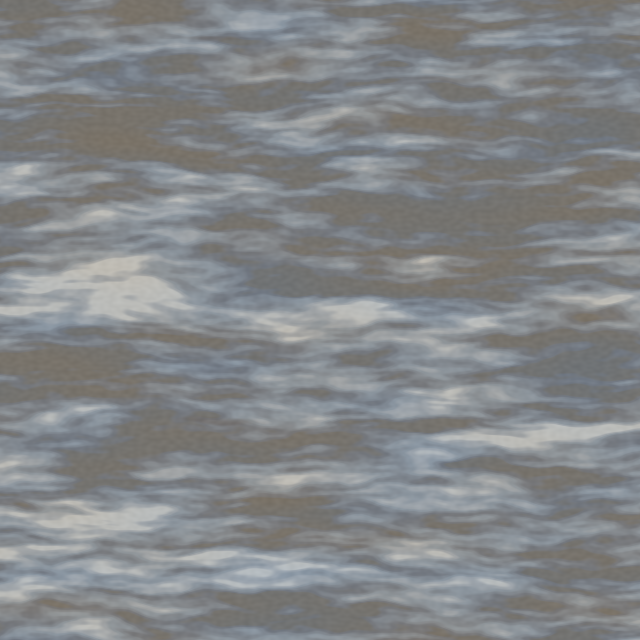
A WebGL 1 fragment shader for this texture:

```glsl
precision highp float;
uniform vec2 u_resolution;

#define SWELL_SCALE vec2(1.7, 10.0)
#define STREAK_SCALE vec2(4.2, 25.0)
#define RIPPLE_SCALE vec2(9.5, 52.0)
#define FINE_SCALE vec2(24.0, 100.0)
#define GRAIN_SCALE vec2(85.0, 140.0)
#define WARP 0.028
#define CONTRAST 4.8
#define TINT 0.05
#define GRAIN 0.03

const vec3 SILT = vec3(0.460, 0.450, 0.430);
const vec3 SLATE = vec3(0.460, 0.470, 0.488);
const vec3 STEEL = vec3(0.510, 0.530, 0.552);
const vec3 SKY = vec3(0.555, 0.585, 0.610);
const vec3 PALE = vec3(0.620, 0.638, 0.652);
const vec3 FOAM = vec3(0.730, 0.735, 0.725);
const vec3 RUST = vec3(0.400, 0.350, 0.310);

// Unit gradient at a lattice point
vec2 gradientAt(vec2 cell) {
  vec3 q = fract(cell.xyx * vec3(0.1031, 0.1030, 0.0973));
  q += dot(q, q.yzx + 33.33);
  float angle = 6.28318 * fract((q.x + q.y) * q.z);
  return vec2(cos(angle), sin(angle));
}

float gradientNoise(vec2 p) {
  vec2 cell = floor(p);
  vec2 f = p - cell;
  vec2 w = f * f * f * (f * (f * 6.0 - 15.0) + 10.0);
  vec2 e = vec2(1.0, 0.0);
  float a = dot(gradientAt(cell), f);
  float b = dot(gradientAt(cell + e.xy), f - e.xy);
  float c = dot(gradientAt(cell + e.yx), f - e.yx);
  float d = dot(gradientAt(cell + e.xx), f - e.xx);
  return mix(mix(a, b, w.x), mix(c, d, w.x), w.y);
}

// Stacked horizontal waves, roughly of unit deviation
float waveHeight(vec2 p) {
  float h = 0.60 * gradientNoise(p * SWELL_SCALE + 17.3);
  h += 0.58 * gradientNoise(p * STREAK_SCALE + 41.7);
  h += 0.48 * gradientNoise(p * RIPPLE_SCALE + 73.1);
  h += 0.30 * gradientNoise(p * FINE_SCALE + 109.6);
  return h * CONTRAST;
}

// Silty troughs through reflected sky to pale crests
vec3 waterColor(float h) {
  vec3 color = mix(SILT, SLATE, smoothstep(-1.05, -0.40, h));
  color = mix(color, STEEL, smoothstep(-0.40, 0.25, h));
  color = mix(color, SKY, smoothstep(0.25, 0.85, h));
  color = mix(color, PALE, smoothstep(0.85, 1.45, h));
  return mix(color, FOAM, smoothstep(1.45, 2.25, h));
}

void main() {
  vec2 uv = gl_FragCoord.xy / u_resolution.y;

  // Gentle slants and wavering edges
  vec2 p = uv;
  p.y += WARP * gradientNoise(uv * vec2(2.6, 5.0) + 5.2);
  p.y += 0.3 * WARP * gradientNoise(uv * vec2(13.0, 22.0) + 29.4);

  // Calmer, siltier water toward the top
  float h = waveHeight(p) + 0.12 - 0.5 * smoothstep(0.6, 1.0, uv.y);
  vec3 color = waterColor(h);

  // Cool and warm drift, with a few thin rusty lines
  float drift = gradientNoise(p * vec2(4.0, 18.0) + 61.8);
  color += TINT * drift * vec3(-0.8, 0.0, 1.0);
  float rust = gradientNoise(p * vec2(3.0, 38.0) + 88.5);
  color = mix(color, RUST, 0.6 * smoothstep(0.50, 0.68, rust));

  color += GRAIN * gradientNoise(uv * GRAIN_SCALE + 3.7);
  gl_FragColor = vec4(color, 1.0);
}
```
